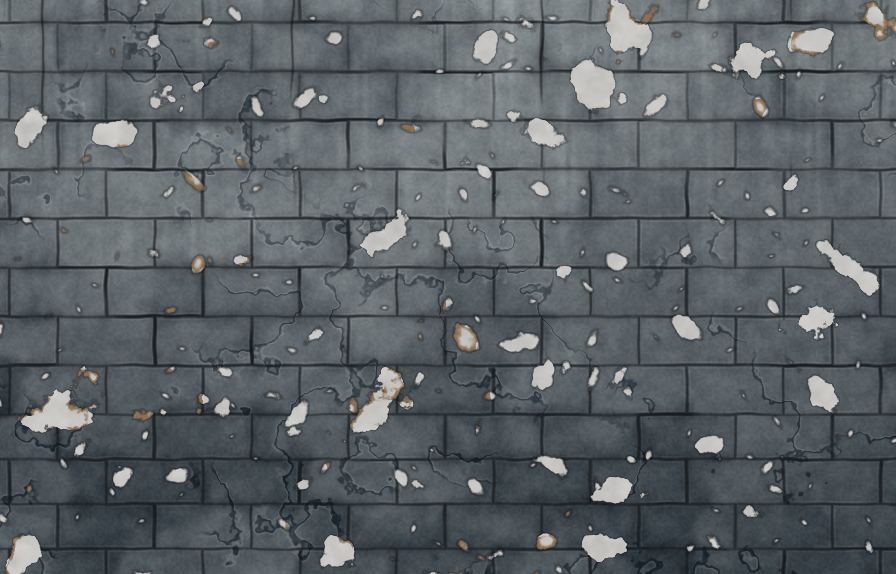
Give the GLSL for this texture, as a Shadertoy shader.

```glsl
float hash(vec2 p) {
    vec3 q = fract(p.xyx * 0.1031);
    q += dot(q, q.yzx + 33.33);
    return fract((q.x + q.y) * q.z);
}

float noise(vec2 p) {
    vec2 i = floor(p), f = fract(p);
    f = f * f * (3.0 - 2.0 * f);
    return mix(mix(hash(i), hash(i + vec2(1, 0)), f.x),
               mix(hash(i + vec2(0, 1)), hash(i + vec2(1, 1)), f.x), f.y);
}

float fbm(vec2 p) {
    float sum = 0.0, amp = 0.5;
    for (int i = 0; i < 5; i++) {
        sum += amp * noise(p);
        p = mat2(1.6, 1.2, -1.2, 1.6) * p + 17.3;
        amp *= 0.5;
    }
    return sum;
}

// Scattered ragged chips: signed distance and id of the nearest one
vec2 chips(vec2 p, float cellSize, float amount, float maxRadius) {
    vec2 home = floor(p / cellSize);
    float ragged = (fbm(p * 2.8 / cellSize + 5.0) - 0.48) * 4.2;
    vec2 best = vec2(1.0, 0.0);
    for (int j = -1; j <= 1; j++)
    for (int i = -1; i <= 1; i++) {
        vec2 id = home + vec2(i, j) + 40.0;
        if (hash(id + 3.7) > amount) continue;
        vec2 center = (id - 40.0 + 0.15 + 0.7 * vec2(hash(id + 11.1), hash(id + 27.9))) * cellSize;
        float size = hash(id + 53.3);
        float radius = maxRadius * mix(0.22, 1.0, size * size);
        float turn = (hash(id + 71.0) - 0.5) * 2.6;
        vec2 q = mat2(cos(turn), -sin(turn), sin(turn), cos(turn)) * (p - center);
        q *= vec2(0.75, 1.35);
        float d = (length(q) / radius - 1.0 + ragged) * radius * 0.6;
        if (d < best.x) best = vec2(d, hash(id + 91.0));
    }
    return best;
}

void mainImage(out vec4 fragColor, in vec2 fragCoord) {
    float px = 1.0 / iResolution.y;
    vec2 p = fragCoord * px;
    float cloud = fbm(p * 3.5 + 2.0);
    float grain = fbm(p * 45.0);

    // Running bond, with slightly lower courses near the ground
    vec2 w = p + 0.003 * (vec2(noise(p * 30.0), noise(p * 30.0 + 60.0)) - 0.5);
    float drop = 0.961 - w.y;
    float course = drop * 11.71 + 1.11 * max(drop - 0.683, 0.0);
    float row = floor(course);
    float column = (w.x - 0.691) * 5.93 + 0.5 * mod(row + 1.0, 2.0);
    vec2 block = vec2(floor(column), row) + 30.0;
    float bedDist = abs(course - round(course)) * 0.0854;
    float headDist = abs(column - round(column)) * 0.1687;
    float jointDist = min(bedDist, headDist);

    // Paint tone: pale above, dark below, with streaks and blotches
    float tone = 0.29 + 0.53 * smoothstep(0.0, 1.0, p.y) - 0.24 * (p.x - 0.65) * (p.x - 0.65);
    tone += 0.09 * (hash(block) - 0.5) + 0.5 * (cloud - 0.48) + 0.32 * (grain - 0.48);
    tone += 0.13 * (noise(p * 260.0) - 0.5);
    float streak = noise(vec2(p.x * 45.0, p.y * 4.0)) * noise(vec2(p.x * 110.0, p.y * 7.0 + 9.0));
    tone += 0.25 * (streak - 0.25) * smoothstep(0.3, 0.8, p.y);

    // Damp stains spreading out of the joints
    float damp = smoothstep(0.5, 0.66, fbm(p * 6.0 + 31.0) + 0.12 * exp(-jointDist * 90.0));
    tone -= 0.3 * damp * (0.45 + 0.55 * exp(-jointDist * 45.0));

    // Lifted paint edges: dark contours with a pale lip
    float lift = fbm(p * 11.0 + 80.0) - 0.5;
    float lifted = smoothstep(0.5, 0.62, fbm(p * 4.0 + 14.0) + 0.08 * (1.0 - p.y));
    tone -= 0.4 * lifted * (1.0 - smoothstep(0.004, 0.016 + px * 4.0, abs(lift)));
    tone += 0.18 * lifted * (1.0 - smoothstep(0.0, 0.02, abs(lift - 0.026)));

    vec3 color = mix(vec3(0.20, 0.235, 0.26), vec3(0.55, 0.58, 0.59), clamp(tone, -0.3, 1.15));

    // Mortar joints: thin lines, some opened into black cracks
    float wear = smoothstep(0.3, 0.65, noise(p * 13.0 + 7.0));
    float bedCrack = step(0.72, hash(vec2(block.x, round(course) + 130.0)));
    float headCrack = step(0.7, hash(vec2(round(column) + 230.0, row + 30.0)));
    float bed = 1.0 - smoothstep(0.0006, 0.0018 + 0.0012 * bedCrack + px, bedDist);
    float head = 1.0 - smoothstep(0.0006, 0.0018 + 0.0016 * headCrack + px, headDist);
    bed *= 0.4 + 0.25 * wear + 0.3 * bedCrack * wear;
    head *= mix(0.6, 0.2, smoothstep(0.5, 0.95, p.y)) + 0.35 * headCrack * wear;
    color *= 1.0 - 0.13 * exp(-jointDist * 170.0);
    color += 0.05 * wear * (1.0 - smoothstep(0.0, 0.0025, abs(jointDist - 0.005)));
    color = mix(color, vec3(0.09, 0.105, 0.12), max(bed, head));

    // Long upright splits in the upper courses
    float split = abs(mod(w.x - 0.075 + 0.2175, 0.435) - 0.2175 + 0.006 * (noise(p * 18.0) - 0.5));
    float splitFade = smoothstep(0.62, 0.75, p.y) * smoothstep(0.25, 0.6, noise(p * 9.0 + 50.0));
    color *= 1.0 - splitFade * (0.35 * (1.0 - smoothstep(0.0005, 0.002 + px, split)) + 0.12 * exp(-split * 90.0));

    // Flaked paint: shadowed rim, pale primer and a few rusty curls
    vec2 flake = chips(p, 0.125, 0.52, 0.036);
    vec2 speck = chips(p + 3.0, 0.052, 0.3, 0.0085);
    float bare = min(flake.x, speck.x);
    color *= 1.0 - 0.35 * (1.0 - smoothstep(0.0, 0.005, bare));
    vec3 primer = vec3(0.78, 0.775, 0.765) + 0.12 * (grain - 0.48);
    float curl = step(0.8, flake.y) * smoothstep(0.5, 0.56, noise(p * 38.0 + 4.0));
    primer = mix(primer, vec3(0.55, 0.44, 0.33), curl * smoothstep(-0.008, -0.002, flake.x));
    color = mix(color, primer, 1.0 - smoothstep(-px, px, bare));

    fragColor = vec4(clamp(color, 0.0, 1.0), 1.0);
}
```
